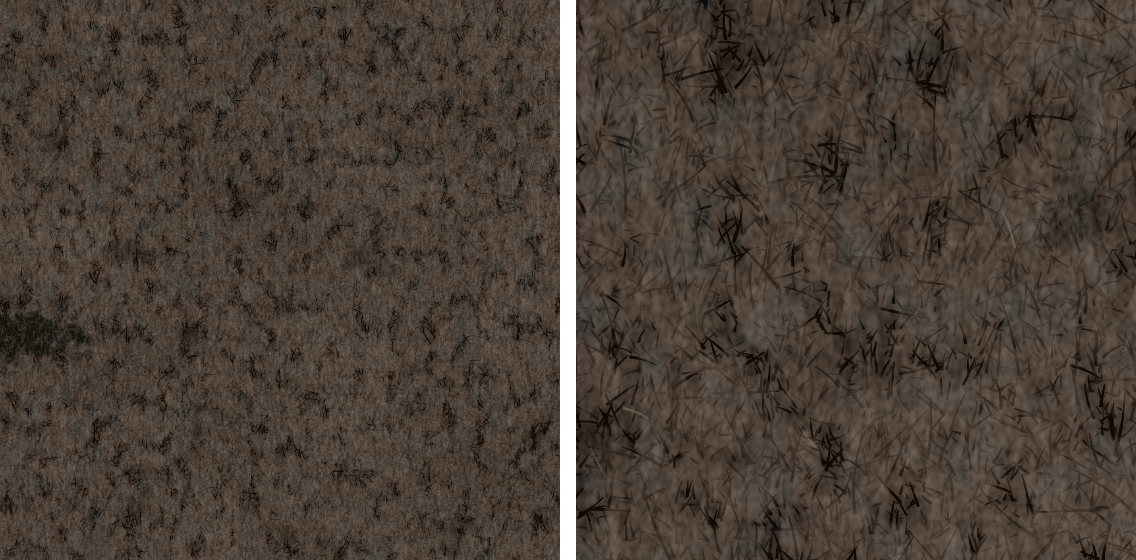
Left: the whole. Right: its middle third, enlarged.
Reproduce this texture procedurally as a WebGL 2 fragment shader.

```glsl
#version 300 es
precision highp float;
// Weathered brown ground matted with fine dark twigs, dusty stains and a charred patch.

uniform vec2 u_resolution;
out vec4 fragColor;

const float PI = 3.14159;
const vec3 SOIL_DARK = vec3(0.13, 0.09, 0.06);
const vec3 SOIL_LIGHT = vec3(0.38, 0.33, 0.29);
const vec3 CHAR_DARK = vec3(0.05, 0.045, 0.03);
const vec3 CHAR_LIGHT = vec3(0.25, 0.24, 0.20);
const vec3 STRAW = vec3(0.52, 0.47, 0.40);
const vec3 DUST_TINT = vec3(1.03, 1.0, 0.94);
const vec3 LUMA = vec3(0.30, 0.59, 0.11);

// Integer hash of a cell and a seed to three values in 0..1
vec3 hash3(vec2 cell, float seed) {
    uvec3 v = uvec3(ivec3(cell, seed)) * 1664525u + 1013904223u;
    v.x += v.y * v.z; v.y += v.z * v.x; v.z += v.x * v.y;
    v ^= v >> 16u;
    v.x += v.y * v.z; v.y += v.z * v.x; v.z += v.x * v.y;
    return vec3(v >> 16u) / 65536.0;
}

float cornerSlope(vec2 cell, vec2 offset, float seed) {
    float angle = 2.0 * PI * hash3(cell, seed).x;
    return dot(vec2(cos(angle), sin(angle)), offset);
}

// Gradient noise, roughly -0.7..0.7
float gradientNoise(vec2 p, float seed) {
    vec2 cell = floor(p), f = p - cell, e = vec2(1.0, 0.0);
    vec2 u = f * f * f * (f * (f * 6.0 - 15.0) + 10.0);
    float low = mix(cornerSlope(cell, f, seed), cornerSlope(cell + e.xy, f - e.xy, seed), u.x);
    float high = mix(cornerSlope(cell + e.yx, f - e.yx, seed), cornerSlope(cell + e.xx, f - e.xx, seed), u.x);
    return mix(low, high, u.y);
}

float fbm(vec2 p, float seed) {
    float sum = 0.0, amplitude = 1.0;
    for (int i = 0; i < 4; i++) {
        sum += amplitude * gradientNoise(p, seed + float(i));
        p = mat2(1.6, 1.2, -1.2, 1.6) * p;
        amplitude *= 0.55;
    }
    return sum;
}

// Tapered, slightly bent twig growing from the origin
float twig(vec2 d, float angle, float len, float width, float bend, float pixel) {
    vec2 dir = vec2(cos(angle), sin(angle));
    float along = dot(d, dir);
    float across = dot(d, vec2(-dir.y, dir.x)) - bend * along * along / len;
    float halfWidth = width * (1.0 - 0.6 * clamp(along / len, 0.0, 1.0));
    float ends = smoothstep(-pixel, pixel, along) * smoothstep(-pixel, pixel, len - along);
    return ends * (1.0 - smoothstep(halfWidth - 0.5 * pixel, halfWidth + 0.5 * pixel, abs(across)));
}

// Loose tufts: each cell scatters mostly upright twigs around one root
float tufts(vec2 p, float cells, int blades, float density, float width, float seed, float pixel) {
    vec2 home = floor(p * cells);
    float cover = 0.0;
    for (int y = -1; y <= 1; y++)
    for (int x = -1; x <= 1; x++) {
        vec2 cell = home + vec2(x, y);
        vec3 root = hash3(cell, seed);
        if (hash3(cell, seed + 50.0).x > density) continue;
        for (int k = 0; k < blades; k++) {
            vec3 r = hash3(cell, seed + 1.0 + float(k));
            vec2 spread = fract(r.yz * 23.0) * 0.7;
            vec2 d = p - (cell + 0.3 * root.xy + spread) / cells;
            float lean = r.x - 0.5;
            float angle = 0.5 * PI + (root.z - 0.5) * 1.2 + lean * (0.8 + 9.0 * lean * lean);
            float len = mix(0.3, 0.95, r.y * r.y) / cells;
            float bend = (fract(r.x * 17.0) - 0.5) * 0.5;
            cover = max(cover, (0.35 + 0.65 * r.z) * twig(d, angle, len, width, bend, pixel));
        }
    }
    return cover;
}

// Ragged burnt band entering from the left edge
float charMask(vec2 p) {
    vec2 d = (p - vec2(0.0, 0.40)) / vec2(0.155, 0.046);
    float ragged = length(d) + 0.6 * fbm(p * 34.0, 90.0);
    return 1.0 - smoothstep(0.65, 1.15, ragged);
}

void main() {
    vec2 p = gl_FragCoord.xy / u_resolution.y;
    float pixel = 1.0 / u_resolution.y;

    // Ground tone: broad drift, upright mottling, streaks and crisp grain
    float shade = smoothstep(-0.05, 0.55, fbm(p * vec2(32.0, 23.0), 10.0));
    float blotch = smoothstep(0.2, 0.65, fbm(p * 10.0, 20.0));
    float grain = gradientNoise(p * vec2(290.0, 210.0), 30.0) + 0.7 * gradientNoise(p * vec2(150.0, 80.0), 31.0);
    float streak = gradientNoise(p * vec2(170.0, 36.0), 32.0);
    float tone = 0.80 + 0.15 * fbm(p * 4.0, 40.0) + 0.20 * fbm(p * vec2(55.0, 34.0), 45.0);
    tone += 0.34 * grain + 0.18 * streak - 0.32 * shade - 0.24 * blotch;

    // Twigs in four sizes, heaviest inside the dark mottling
    float hair = tufts(p, 19.0, 4, 0.75, 0.0011, 100.0, pixel);
    hair = max(hair, tufts(p, 32.0, 5, 0.85, 0.0010, 200.0, pixel));
    hair = max(hair, 0.9 * tufts(p, 50.0, 4, 0.9, 0.0009, 300.0, pixel));
    hair = max(hair, 0.8 * tufts(p, 80.0, 3, 0.9, 0.0008, 500.0, pixel));
    tone -= 0.85 * hair * (0.5 + 0.8 * shade);
    vec3 color = mix(SOIL_DARK, SOIL_LIGHT, clamp(tone, -0.25, 1.25));

    // Grey dust stains and rare pale straws
    float dust = smoothstep(0.0, 0.5, fbm(p * 26.0, 60.0));
    color = mix(color, dot(color, LUMA) * DUST_TINT, 0.6 * dust);
    float straw = tufts(p, 24.0, 1, 0.06, 0.0009, 400.0, pixel);
    color = mix(color, STRAW, 0.6 * straw);

    // Charred patch
    float ash = clamp(0.25 + 0.8 * grain + 0.6 * fbm(p * 45.0, 70.0), 0.0, 1.0);
    color = mix(color, mix(CHAR_DARK, CHAR_LIGHT, ash), 0.85 * charMask(p));
    fragColor = vec4(color, 1.0);
}
```
